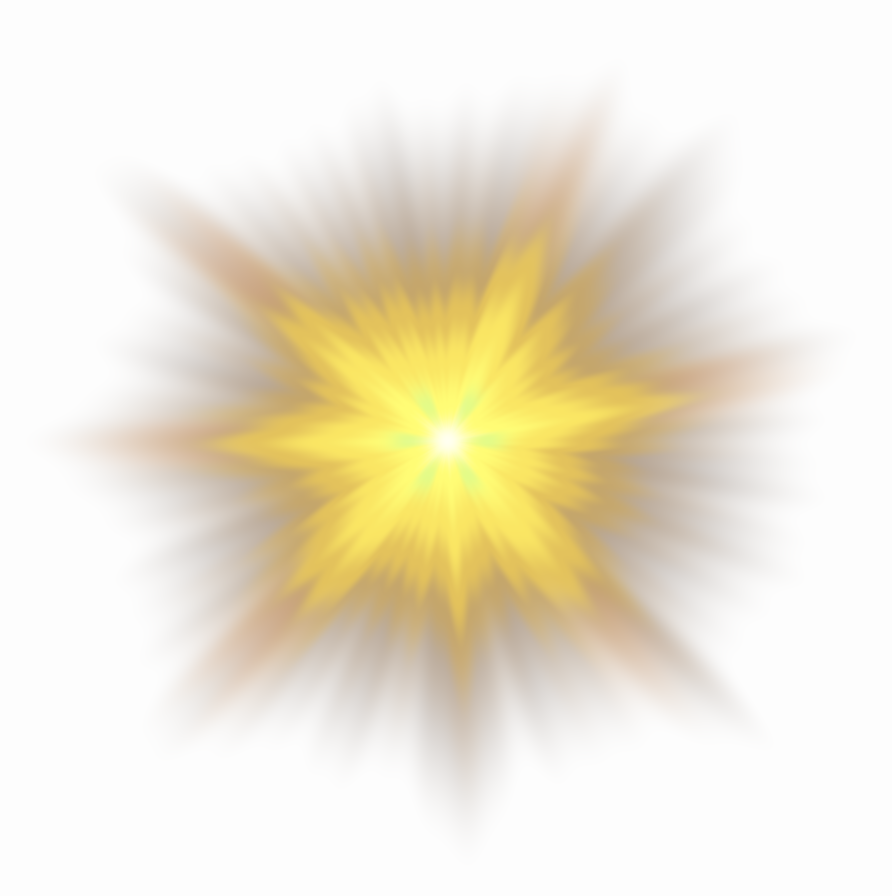
Reproduce this background procedurally as a WebGL 2 fragment shader.

```glsl
#version 300 es
precision highp float;

uniform vec2 u_resolution;
out vec4 fragColor;

const vec2 CENTER = vec2(0.502, 0.508);
const vec3 BACKGROUND = vec3(0.993);
const vec3 CORE_WHITE = vec3(1.0, 1.0, 0.94);
const vec3 CORE_GREEN = vec3(0.82, 0.98, 0.58);
const vec3 EMBER = vec3(0.77, 0.60, 0.46);
const float FLAME_REACH = 0.172;
const float SMOKE_REACH = 0.405;
const float SMOKE_START = 0.4;     // share of the smoke reach that stays opaque
const float STREAK_DEPTH = 0.085;
const float CORE_RADIUS = 0.017;
const float GREEN_RADIUS = 0.045;

// Rays: angle and width in degrees, added flame reach, added smoke reach
const int RAY_COUNT = 12;
const vec4 RAYS[RAY_COUNT] = vec4[](
    vec4( 11.5,  7.5, 0.115, 0.060),
    vec4( 27.0, 14.0, 0.000, 0.030),
    vec4( 48.0,  5.0, 0.030, 0.110),
    vec4( 67.0,  9.0, 0.085, 0.070),
    vec4(120.0,  6.0, 0.030, -0.020),
    vec4(141.0,  7.0, 0.100, 0.100),
    vec4(180.5,  6.0, 0.120, 0.080),
    vec4(226.0, 10.0, 0.095, 0.080),
    vec4(272.5,  6.0, 0.035, 0.080),
    vec4(310.0,  9.0, 0.090, 0.035),
    vec4(317.0,  4.0, 0.000, 0.085),
    vec4(345.0, 13.0, 0.000, 0.030));

// Flame gradient: colour and its place along the flame reach
const int STOP_COUNT = 7;
const vec4 STOPS[STOP_COUNT] = vec4[](
    vec4(1.00, 1.00, 0.72, 0.00),
    vec4(1.00, 0.99, 0.46, 0.22),
    vec4(0.98, 0.90, 0.39, 0.52),
    vec4(0.89, 0.76, 0.36, 0.80),
    vec4(0.77, 0.65, 0.42, 1.06),
    vec4(0.70, 0.63, 0.56, 1.45),
    vec4(0.68, 0.64, 0.61, 2.00));

vec3 flameColor(float t) {
    vec3 color = STOPS[0].rgb;
    for (int i = 1; i < STOP_COUNT; i++) {
        color = mix(color, STOPS[i].rgb, smoothstep(STOPS[i - 1].a, STOPS[i].a, t));
    }
    return color;
}

// Added flame (x) and smoke (y) reach at an angle in degrees
vec2 rayReach(float angle) {
    vec2 reach = vec2(0.0);
    for (int i = 0; i < RAY_COUNT; i++) {
        float offset = mod(angle - RAYS[i].x + 180.0, 360.0) - 180.0;
        float d = offset / RAYS[i].y;
        reach += RAYS[i].zw * exp(-d * d);
    }
    return reach;
}

// Layered sines; whole frequencies keep the circle seamless
float streaks(float a, float phase) {
    return 0.40 * sin(17.0 * a + phase)
         + 0.35 * sin(29.0 * a + 2.3 * phase + sin(5.0 * a))
         + 0.25 * sin(53.0 * a + 4.1 * phase + 2.0 * sin(3.0 * a));
}

void main() {
    vec2 p = (gl_FragCoord.xy - CENTER * u_resolution) / min(u_resolution.x, u_resolution.y);
    float r = length(p);
    float a = atan(p.y, p.x + 1e-6);
    vec2 rays = rayReach(degrees(a));

    // Flame with finely varied reach and warm ray tips
    float flame = (FLAME_REACH + rays.x) * (1.0 + 1.5 * STREAK_DEPTH * streaks(a, 1.0));
    float t = r / flame;
    vec3 color = flameColor(t);
    float tip = smoothstep(0.85, 1.15, t) * (1.0 - smoothstep(1.3, 1.8, t));
    color = mix(color, EMBER, tip * smoothstep(0.02, 0.1, rays.x) * 0.8);

    // Smoke fading into the background
    float smoke = (SMOKE_REACH + rays.y) * (1.0 + 0.6 * STREAK_DEPTH * streaks(a, 2.7));
    float opacity = 1.0 - smoothstep(SMOKE_START * smoke, smoke, r);
    color = mix(BACKGROUND, color, opacity);

    // Green spokes around a white core
    float ring = (r - GREEN_RADIUS) / 0.02;
    float spokes = smoothstep(0.1, 1.0, cos(6.0 * a));
    color = mix(color, CORE_GREEN, 0.6 * spokes * exp(-ring * ring));
    color = mix(color, CORE_WHITE, exp(-r * r / (CORE_RADIUS * CORE_RADIUS)));

    fragColor = vec4(color, 1.0);
}
```
